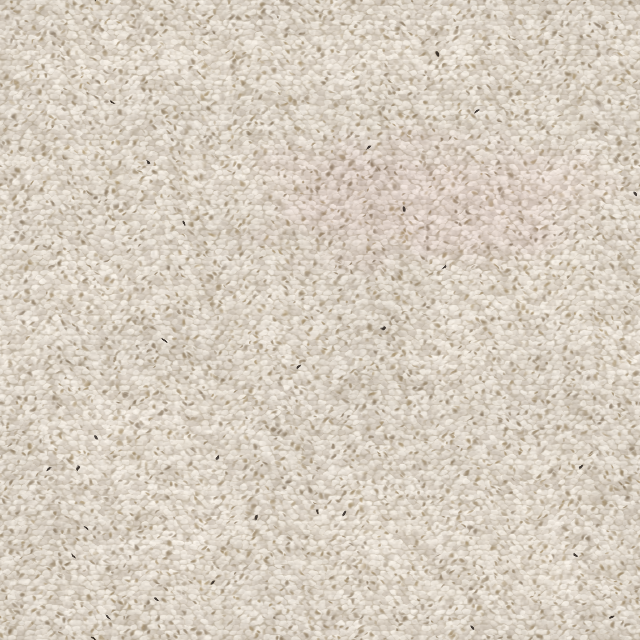
Give the GLSL for this texture, as a Shadertoy shader.

```glsl
// Cream wool cloth: small jittered yarn loops in staggered rows, blended by distance,
// with a faint herringbone of six zigzags, tan slivers in the gaps, rare dark specks
// and a soft pinkish worn area.

float hash(vec2 p) {
    return fract(sin(dot(p, vec2(127.1, 311.7))) * 43758.5453);
}

// Smooth value noise that repeats after "period" cells
float noise(vec2 uv, vec2 period) {
    vec2 p = uv * period, i = floor(p), f = fract(p);
    f = f * f * (3.0 - 2.0 * f);
    vec2 a = mod(i, period), b = mod(i + 1.0, period);
    return mix(mix(hash(a), hash(vec2(b.x, a.y)), f.x),
               mix(hash(vec2(a.x, b.y)), hash(b), f.x), f.y);
}

// Ridge height of the zigzag twill, 0 to 1
float herringbone(vec2 uv) {
    float zigzag = abs(fract(uv.x * 6.0) - 0.5) / 6.0;
    return 0.5 + 0.5 * cos(6.28318 * 44.0 * (uv.y - zigzag));
}

void mainImage(out vec4 fragColor, in vec2 fragCoord) {
    vec2 uv = fragCoord / iResolution.xy;
    vec2 grid = vec2(88.0, 128.0);
    // Uneven yarn wobbles the outline of the loops
    vec2 wobble = vec2(noise(uv, vec2(130.0, 170.0)), noise(uv, vec2(150.0, 190.0))) - 0.5;
    vec2 p = uv * grid + 0.4 * wobble;
    float lean = 0.18 * clamp(12.0 * (abs(fract(uv.x * 6.0 + 0.25) - 0.5) - 0.25), -1.0, 1.0);

    // Gather the neighbouring loops and the slivers beside them
    float nearest = 9.0, weight = 0.0, tone = 0.0, fleck = 0.0, speck = 0.0;
    for (int j = -1; j <= 1; j++) {
        float row = floor(p.y) + float(j);
        float shift = 0.5 * mod(row, 2.0);
        for (int i = -1; i <= 1; i++) {
            vec2 cell = vec2(floor(p.x - shift) + float(i), row);
            vec2 id = mod(cell, grid);
            vec2 jitter = vec2(hash(id + 3.7), hash(id + 8.3)) - 0.5;
            vec2 center = cell + vec2(0.5 + shift, 0.5) + jitter * vec2(0.65, 0.5);
            vec2 q = p - center;
            q.y += lean * q.x;

            float d = length(q * vec2(0.95, 1.0));
            float w = exp(-13.0 * d * d);
            float shade = 1.0 - herringbone(center / grid);
            float random = hash(id + 15.1);
            nearest = min(nearest, d);
            weight += w;
            tone += w * (0.95 * random * random + 0.25 * shade - 0.5 * q.y);

            // Slivers of shadow, tilted and sized at random
            float tilt = 1.6 * (hash(id + 52.6) - 0.5);
            vec2 s = q - vec2(0.42, jitter.x * 0.6);
            s = vec2(s.x + tilt * s.y, s.y - 0.5 * tilt * s.x);
            vec2 size = vec2(0.2, 0.3) + vec2(0.14, 0.35) * hash(id + 63.4);
            float mark = 1.0 - smoothstep(0.2, 1.5, length(s / size));
            fleck = max(fleck, mark * smoothstep(0.5, 1.05, hash(id + 27.9) + 0.12 * shade));
            float dark = 1.0 - smoothstep(0.6, 1.3, length(s / vec2(0.22, 0.5)));
            speck = max(speck, dark * step(0.996, hash(id * 1.37 + 41.3)));
        }
    }
    tone /= weight;

    // Wool from light to shaded, then gaps and slivers
    float gap = smoothstep(0.36, 0.72, nearest) * (0.3 + 0.8 * noise(uv, vec2(75.0, 95.0)));
    vec3 color = mix(vec3(0.937, 0.912, 0.873), vec3(0.82, 0.78, 0.73), clamp(tone, 0.0, 1.0));
    color = mix(color, vec3(0.71, 0.66, 0.58), gap * 0.75);
    vec3 tanYarn = mix(vec3(0.70, 0.62, 0.48), vec3(0.56, 0.50, 0.43), noise(uv, vec2(60.0)));
    color = mix(color, tanYarn, fleck * 0.95);
    color = mix(color, vec3(0.2, 0.17, 0.15), speck * 0.9);

    // Fibre grain, patches of a few loops and broad uneven shading
    color += 0.07 * (noise(uv, vec2(250.0, 310.0)) - 0.5);
    color += vec3(0.03, 0.033, 0.042) * (noise(uv, vec2(38.0, 46.0)) - 0.5);
    color += 0.04 * (noise(uv, vec2(7.0, 11.0)) - 0.5);

    // Pinkish worn area
    vec2 fromWear = abs(uv - vec2(0.67, 0.685)) / vec2(0.27, 0.1);
    float wear = 1.0 - smoothstep(0.5, 1.3, length(fromWear) + 0.5 * noise(uv, vec2(24.0)) - 0.25);
    color = mix(color, color * vec3(0.99, 0.965, 0.975) + 0.003, wear);

    fragColor = vec4(color, 1.0);
}
```
